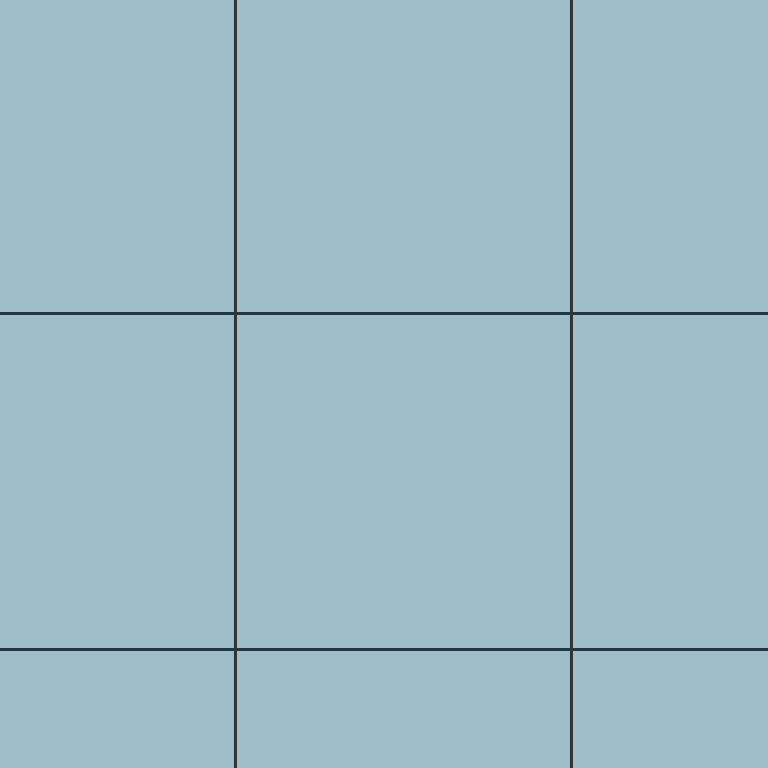
This pattern is drawn by a Shadertoy shader. Its source:

```glsl
const float PERIOD = 0.4375;                    // tile pitch, in canvas units
const vec2 LINE_ORIGIN = vec2(0.3066, 0.1543);  // one vertical and one horizontal line
const float LINE_WIDTH = 0.0039;
const vec3 TILE_COLOR = vec3(0.62, 0.75, 0.79);
const vec3 HORIZONTAL_COLOR = vec3(0.12, 0.22, 0.26);
const vec3 VERTICAL_COLOR = vec3(0.20, 0.20, 0.20);

// Distance on each axis to the nearest grid line
vec2 gridDistance(vec2 p) {
    vec2 cell = fract((p - LINE_ORIGIN) / PERIOD + 0.5) - 0.5;
    return abs(cell) * PERIOD;
}

// Antialiased line coverage on each axis
vec2 lineCoverage(vec2 dist, float pixel) {
    return clamp((0.5 * LINE_WIDTH - dist) / pixel + 0.5, 0.0, 1.0);
}

void mainImage(out vec4 fragColor, in vec2 fragCoord) {
    float pixel = 1.0 / iResolution.y;
    vec2 coverage = lineCoverage(gridDistance(fragCoord * pixel), pixel);

    // Vertical lines cross over the horizontal ones
    vec3 color = mix(TILE_COLOR, HORIZONTAL_COLOR, coverage.y);
    color = mix(color, VERTICAL_COLOR, coverage.x);
    fragColor = vec4(color, 1.0);
}
```
